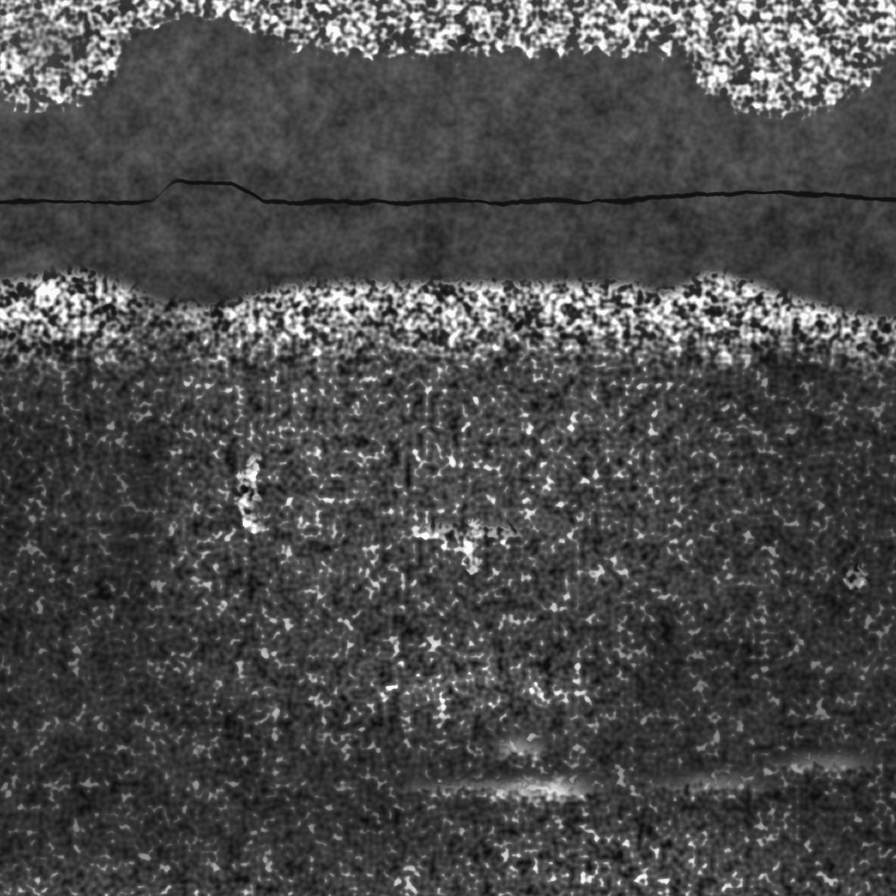
Give the GLSL for this texture, as a three.js fragment shader.

```glsl
// Weathered grey stone: a smooth cracked ledge between two crusts of pale lichen,
// above a speckled wall that darkens downward. Soft masks place the regions, and
// layered gradient noise gives each one its own grain, patches and flecks.

varying vec2 vUv;

const float LEDGE_TONE = 0.235;
const float WALL_TONE = 0.185;
const float WALL_GLOW = 0.11;
const float LICHEN_TONE = 0.56;
const float LICHEN_CONTRAST = 1.0;
const float CRACK_WIDTH = 0.0026;
const float CRACK_TONE = 0.05;
const float EDGE_ROUGHNESS = 0.013;

vec2 gradientAt(vec2 cell) {
  float angle = 6.28318 * fract(sin(dot(cell, vec2(127.1, 311.7))) * 43758.5);
  return vec2(cos(angle), sin(angle));
}

float gradientNoise(vec2 p) {
  vec2 i = floor(p);
  vec2 f = fract(p);
  vec2 u = f * f * f * (f * (f * 6.0 - 15.0) + 10.0);
  vec2 e = vec2(1.0, 0.0);
  float low = mix(dot(gradientAt(i), f), dot(gradientAt(i + e.xy), f - e.xy), u.x);
  float high = mix(dot(gradientAt(i + e.yx), f - e.yx), dot(gradientAt(i + e.xx), f - e.xx), u.x);
  return 1.5 * mix(low, high, u.y);
}

float fbm(vec2 p) {
  float sum = 0.0;
  float amplitude = 0.6;
  for (int k = 0; k < 4; k++) {
    sum += amplitude * gradientNoise(p);
    p = p * 2.03 + vec2(17.3, 9.1);
    amplitude *= 0.6;
  }
  return sum;
}

float bump(float x, float center, float width) {
  float d = (x - center) / width;
  return exp(-d * d);
}

float spot(vec2 p, vec2 center, vec2 radius) {
  vec2 d = (p - center) / radius;
  return exp(-dot(d, d));
}

float stroke(vec2 p, vec2 a, vec2 b, float width) {
  vec2 ab = b - a;
  float t = clamp(dot(p - a, ab) / dot(ab, ab), 0.0, 1.0);
  return 1.0 - smoothstep(0.3 * width, width, length(p - a - ab * t));
}

// Upper rim of the lichen band that hangs below the ledge
float bandRim(float x) {
  return 0.690 + 0.012 * bump(x, 0.08, 0.05) - 0.026 * bump(x, 0.23, 0.07)
    - 0.012 * bump(x, 0.74, 0.025) + 0.010 * bump(x, 0.80, 0.04)
    - 0.040 * smoothstep(0.8, 1.0, x);
}

// Crust along the top: a ragged strip with a rounded lobe near each end
float topCrust(vec2 p) {
  float strip = 0.943 + 0.042 * bump(p.x, 0.22, 0.09) - p.y;
  float leftLobe = length(p - vec2(0.05, 0.975)) - 0.092;
  float rightLobe = (length((p - vec2(0.875, 0.985)) / vec2(0.125, 0.11)) - 1.0) * 0.11;
  float cover = 1.0 - smoothstep(-0.008, 0.006, min(strip, min(leftLobe, rightLobe)));
  return cover * (1.0 - 0.55 * spot(p, vec2(0.055, 0.955), vec2(0.045, 0.03)));
}

float crackLine(float x) {
  float step = smoothstep(0.165, 0.20, x) * (1.0 - smoothstep(0.25, 0.30, x));
  return 0.775 + 0.022 * step + 0.011 * bump(x, 0.85, 0.11)
    + 0.004 * fbm(vec2(x * 24.0, 3.7));
}

void main() {
  vec2 p = vUv;
  float patches = fbm(p * 13.0);
  float blotches = fbm(p * 32.0 + 41.0);
  float grain = 0.30 * gradientNoise(p * 38.0 + 5.0) + 0.55 * gradientNoise(p * 76.0)
    + 0.55 * gradientNoise(p * 148.0 + 23.0);
  float weave = gradientNoise(p * vec2(150.0, 22.0)) + gradientNoise(p * vec2(22.0, 150.0));
  vec2 rough = p + EDGE_ROUGHNESS * vec2(blotches, grain);

  // Smooth ledge, darker under the crack
  float ledge = LEDGE_TONE + 0.045 * smoothstep(0.76, 0.83, p.y)
    + 0.07 * patches + 0.07 * blotches + 0.08 * grain;

  // Speckled wall, lightest in the middle
  float glow = exp(-pow(abs((p.x - 0.48) / 0.34), 4.0)) * bump(p.y, 0.50, 0.26);
  float lightPatches = spot(p, vec2(0.52, 0.235), vec2(0.16, 0.04))
    + 0.8 * spot(p, vec2(0.68, 0.05), vec2(0.17, 0.045))
    + 0.6 * bump(p.y, 0.0, 0.035);
  float shade = spot(p, vec2(0.155, 0.42), vec2(0.035, 0.14))
    + 0.8 * spot(p, vec2(0.74, 0.25), vec2(0.07, 0.06));
  float liveliness = clamp(0.45 + 0.5 * glow + 0.6 * lightPatches - 0.3 * shade, 0.0, 1.3);
  float wall = WALL_TONE + WALL_GLOW * glow + 0.11 * lightPatches - 0.06 * shade
    + 0.06 * patches + liveliness * (0.12 * blotches + 0.28 * grain + 0.03 * weave);
  wall += 0.45 * liveliness * smoothstep(0.25, 0.75, grain + 0.45 * blotches);

  float rim = bandRim(p.x);
  float tone = mix(wall, ledge, smoothstep(rim - 0.03, rim, rough.y));

  // Lichen crusts
  float band = (1.0 - smoothstep(rim - 0.012, rim + 0.004, rough.y))
    * smoothstep(0.575, 0.655, p.y + 0.025 * patches) * (1.0 - 0.65 * bump(p.x, 0.18, 0.045));
  float cover = max(topCrust(rough), band);
  float lichen = LICHEN_TONE + LICHEN_CONTRAST * grain + 0.22 * blotches + 0.04 * weave;
  tone = mix(tone, lichen, cover * smoothstep(-0.65, 0.05, grain + 0.5 * blotches));

  // Chalky scars and pale streaks
  float scars = max(stroke(rough, vec2(0.285, 0.485), vec2(0.272, 0.455), 0.012),
    stroke(rough, vec2(0.272, 0.455), vec2(0.283, 0.415), 0.012));
  scars = max(scars, stroke(rough, vec2(0.527, 0.415), vec2(0.527, 0.365), 0.009));
  scars = max(scars, 0.7 * stroke(rough, vec2(0.48, 0.408), vec2(0.572, 0.405), 0.012));
  scars = max(scars, 0.7 * stroke(rough, vec2(0.955, 0.36), vec2(0.957, 0.345), 0.013));
  float streaks = 1.1 * spot(rough, vec2(0.61, 0.118), vec2(0.038, 0.011))
    + 0.55 * spot(rough, vec2(0.58, 0.163), vec2(0.025, 0.010))
    + 0.35 * spot(rough, vec2(0.52, 0.121), vec2(0.050, 0.006))
    + 0.40 * spot(rough, vec2(0.79, 0.124), vec2(0.055, 0.010))
    + 0.40 * spot(rough, vec2(0.92, 0.147), vec2(0.045, 0.009));
  tone += 0.5 * scars * smoothstep(-0.45, 0.2, grain) + 0.62 * streaks;

  // Crack across the ledge
  float width = CRACK_WIDTH * (1.0 + 0.6 * gradientNoise(vec2(p.x * 30.0, 8.5)));
  float crack = 1.0 - smoothstep(0.4 * width, 1.5 * width, abs(p.y - crackLine(p.x)));
  tone = mix(tone, CRACK_TONE, 0.9 * crack * (1.0 - 0.6 * bump(p.x, 0.18, 0.015)));

  gl_FragColor = vec4(vec3(clamp(tone, 0.06, 0.98)), 1.0);
}
```
